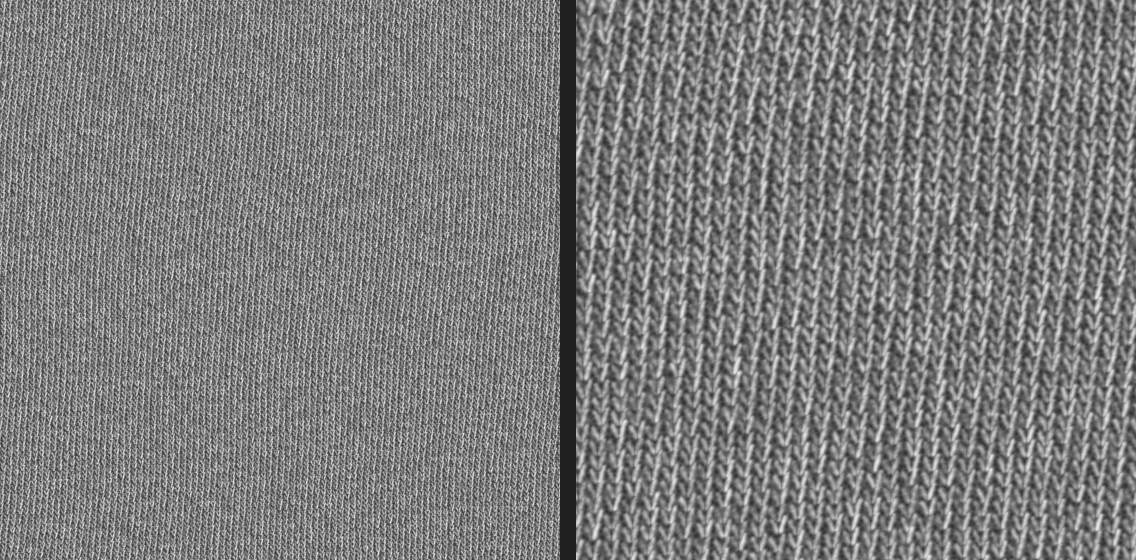
Left: the whole. Right: its middle third, enlarged.
Write a Shadertoy shader that draws this texture.

```glsl
// Grey jersey knit: narrow wales of V-shaped stitches that lean gently right.
// Each stitch joins a bright and a dull yarn leg, drawn as soft segments;
// layered sines bend the cloth, cellular noise adds slubs and fibre grain.

vec2 hash2(vec2 p) {
    return fract(sin(vec2(dot(p, vec2(127.1, 311.7)),
                          dot(p, vec2(269.5, 183.3)))) * 43758.55);
}

// Distance to the nearest scattered point
float cellular(vec2 p) {
    vec2 cell = floor(p);
    float nearest = 2.0;
    for (int j = -1; j <= 1; j++)
    for (int i = -1; i <= 1; i++) {
        vec2 c = cell + vec2(i, j);
        nearest = min(nearest, distance(p, c + hash2(c)));
    }
    return nearest;
}

float segmentDistance(vec2 p, vec2 a, vec2 b) {
    vec2 ab = b - a;
    return length(p - a - ab * clamp(dot(p - a, ab) / dot(ab, ab), 0.0, 1.0));
}

// Uneven tension of the cloth
vec2 bendCloth(vec2 p) {
    float lean = 0.055 * p.y + 0.004 * sin(7.0 * p.y + 4.0 * p.x)
               + 0.001 * sin(23.0 * p.y - 6.0 * p.x);
    float sag = 0.004 * sin(6.0 * p.x + 1.0) + 0.0015 * sin(17.0 * p.x + 5.0 * p.y);
    return p + vec2(-lean, sag);
}

// Brightest yarn leg over this point, above the dark gaps
float stitches(vec2 p, float slub, float pixel) {
    const float rowHeight = 0.78;
    vec2 cell = floor(p / vec2(1.0, rowHeight));
    float softness = 0.024 + 0.2 * pixel * pixel;
    float light = 0.0;
    for (int j = -1; j <= 1; j++)
    for (int i = -1; i <= 1; i++) {
        vec2 id = cell + vec2(i, j);
        vec2 rnd = hash2(id);
        vec2 q = p - id * vec2(1.0, rowHeight) - 0.2 * (rnd.yx - 0.5);
        float bright = segmentDistance(q, vec2(0.57, 0.04), vec2(0.73, 0.76));
        float dull = segmentDistance(q, vec2(0.38, 0.04), vec2(0.10, 0.58));
        float brightLevel = 0.36 + 0.19 * rnd.x;
        float dullLevel = 0.19 + 0.20 * rnd.y + 0.07 * slub;
        light = max(light, brightLevel * exp(-bright * bright / softness));
        light = max(light, dullLevel * exp(-dull * dull / softness));
    }
    return light;
}

void mainImage(out vec4 fragColor, in vec2 fragCoord) {
    vec2 uv = fragCoord / iResolution.y;
    vec2 cloth = bendCloth(uv);

    // Thick yarn stretches along the courses, and small fuzzy knots
    float slub = smoothstep(0.5, 0.1, cellular(cloth * vec2(24.0, 100.0)));
    float knot = smoothstep(0.22, 0.04, cellular(cloth * vec2(40.0, 38.0) + 9.0));

    float wales = 90.0;
    float grey = 0.285 + stitches(cloth * wales, slub, wales / iResolution.y);
    grey += 0.015 * slub + 0.05 * knot;

    // Fibre grain
    grey += 0.25 * (cellular(uv * 250.0) - 0.5);

    fragColor = vec4(vec3(clamp(grey, 0.2, 0.88)), 1.0);
}
```
